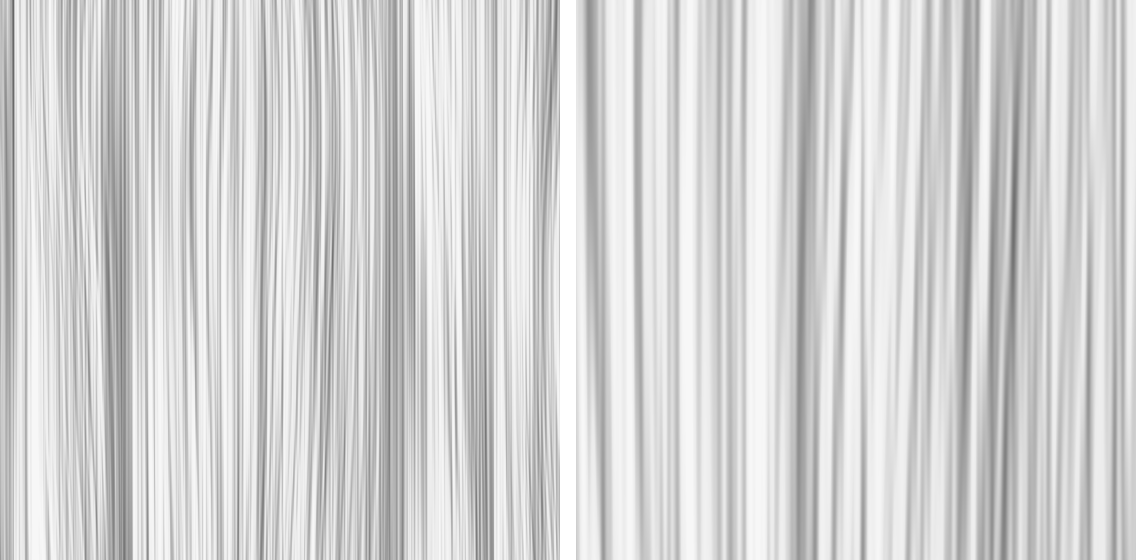
Left, the full canvas; right, a detail of the centre.
A WebGL 2 fragment shader for this texture:

```glsl
#version 300 es
precision highp float;
// Pale grey wood grain: fine vertical fibres that drift between straight, dark seams.

uniform vec2 u_resolution;
out vec4 fragColor;

// Unit gradient with a pseudo-random direction for one lattice cell
vec2 cellGradient(vec2 cell) {
    uvec2 q = uvec2(ivec2(cell) + 4096) * uvec2(1597u, 3812u);
    uint h = (q.x ^ (q.y * 7919u)) * 2654435u;
    h = (h ^ (h >> 15)) * 73244475u;
    h ^= h >> 16;
    float angle = float(h & 65535u) * 6.28318 / 65536.0;
    return vec2(cos(angle), sin(angle));
}

float gradientNoise(vec2 p) {
    vec2 cell = floor(p);
    vec2 f = p - cell;
    vec2 fade = f * f * f * (f * (f * 6.0 - 15.0) + 10.0);
    float a = dot(cellGradient(cell), f);
    float b = dot(cellGradient(cell + vec2(1, 0)), f - vec2(1, 0));
    float c = dot(cellGradient(cell + vec2(0, 1)), f - vec2(0, 1));
    float d = dot(cellGradient(cell + vec2(1, 1)), f - vec2(1, 1));
    return mix(mix(a, b, fade.x), mix(c, d, fade.x), fade.y);
}

// Vertical streaks; the skew keeps lattice rows from lining up
float streaks(vec2 p, float density, float variation, float seed) {
    float x = p.x * density + seed;
    return gradientNoise(vec2(x, p.y * variation + x * 0.37));
}

void main() {
    vec2 uv = gl_FragCoord.xy / u_resolution;

    // Position across a plank of uneven width, from 0 to 1
    float plank = fract(4.0 * uv.x + 0.5 * sin(6.28318 * uv.x + 0.5) - 0.4);
    float inner = smoothstep(0.15, 0.7, plank);

    // Fibres stay straight at the seams and wander in between
    float freedom = smoothstep(0.0, 0.35, plank) * (1.0 - smoothstep(0.75, 1.0, plank));
    float drift = gradientNoise(vec2(uv.x * 3.0 + 7.3, uv.y * 1.2 + 2.6));
    vec2 grain = uv + vec2(0.045 * drift * freedom, 0.0);

    // Plank tone: bright beside the seam, greyer inside, dark before the next
    float tone = mix(0.06, -0.02, inner);
    tone = mix(-0.15, tone, smoothstep(0.0, 0.01, plank));
    tone -= 0.13 * smoothstep(0.75, 1.0, plank);

    // Broad bands down to hairline fibres
    float value = 0.815 + tone;
    value += 0.18 * streaks(grain, 10.0, 1.4, 13.7);
    value += 0.19 * streaks(grain, 36.0, 1.2, 41.2);
    value += mix(0.42, 0.2, inner) * streaks(grain, 105.0, 0.9, 5.9);
    value += 0.23 * streaks(grain, 175.0, 0.9, 87.4);
    value += 0.3 * streaks(uv, 245.0, 0.6, 29.1);

    // Soft highlight limit
    value = min(value, 0.92 + 0.3 * (value - 0.92));
    fragColor = vec4(vec3(clamp(value, 0.25, 0.97)), 1.0);
}
```
